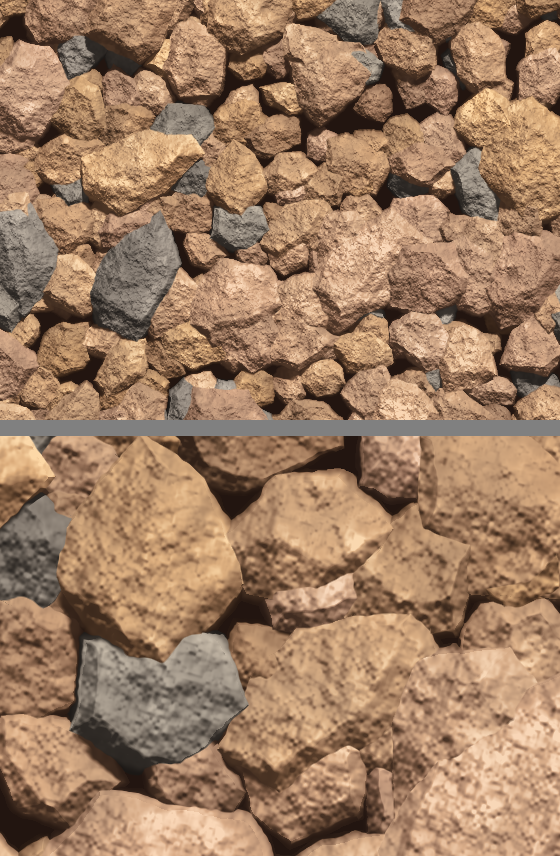
Top, the full canvas; bottom, a detail of the centre.
A WebGL 2 fragment shader for this texture:

```glsl
#version 300 es
precision highp float;
// A sunlit bed of broken brown rock. Three jittered grids of faceted stones
// form a height field; the highest surface wins, is lit by a sun with short
// marched shadows, roughened by fractal noise and coloured by a tone ramp.

uniform vec2 u_resolution;
out vec4 fragColor;

const float TAU = 6.28319;
const int LAYERS = 3;
const float CELL[LAYERS] = float[](0.23, 0.14, 0.10);      // grid pitch
const float PRESENCE[LAYERS] = float[](0.5, 0.92, 1.0);    // chance of a stone
const float BASE[LAYERS] = float[](0.055, 0.03, 0.0);      // resting height
const vec2 RADIUS_RANGE = vec2(0.42, 0.60);                // in cells
const int SIDES = 7;
const float UNDERCUT = 9.0;       // drop beyond a silhouette
const float BEVEL = 0.07;         // softness between facets
const float RAGGED = 0.014;       // outline wobble
const float FLOOR_HEIGHT = -0.04;
const vec3 SUN = vec3(0.20, 0.55, 0.81);
const float AMBIENT = 0.20;
const float EXPOSURE = 0.85;
const float ROUGHNESS = 0.024;
const vec3 RAMP[6] = vec3[](
  vec3(0.13, 0.085, 0.065), vec3(0.36, 0.27, 0.20), vec3(0.56, 0.44, 0.35),
  vec3(0.70, 0.58, 0.47), vec3(0.83, 0.70, 0.56), vec3(0.95, 0.87, 0.75));

struct Hit { vec3 surf; vec2 id; };   // surf = slope.xy, height

vec4 hash4(vec2 p) {
  vec4 q = fract(p.xyxy * vec4(0.1031, 0.1030, 0.0973, 0.1099));
  q += dot(q, q.wzxy + 33.33);
  return fract((q.xxyz + q.yzzw) * q.zywx);
}

float noise(vec2 p) {
  vec2 i = floor(p), f = fract(p);
  f = f * f * (3.0 - 2.0 * f);
  return mix(mix(hash4(i).x, hash4(i + vec2(1, 0)).x, f.x),
             mix(hash4(i + vec2(0, 1)).x, hash4(i + 1.0).x, f.x), f.y);
}

float fbm(vec2 p) {
  float sum = 0.0, amp = 0.5;
  for (int i = 0; i < 4; i++) {
    sum += amp * noise(p);
    p = mat2(1.7, 1.2, -1.2, 1.7) * p + 5.3;
    amp *= 0.55;
  }
  return sum / 1.01;
}

// Smooth minimum of two planes, blending slope and height together
vec3 softMin(vec3 a, vec3 b) {
  float t = clamp(0.5 + 0.5 * (b.z - a.z) / BEVEL, 0.0, 1.0);
  return mix(b, a, t) - vec3(0, 0, BEVEL * t * (1.0 - t));
}

// One rock: a tilted top cut by sloping planes around an irregular polygon
vec3 stoneSurface(vec2 offset, float radius, vec2 id) {
  vec4 s = hash4(id + 7.3);
  float c = cos(s.x * TAU), n = sin(s.x * TAU), stretch = mix(1.0, 1.28, s.y);
  mat2 toStone = mat2(c / stretch, -n * stretch, n / stretch, c * stretch) / radius;
  vec2 q = toStone * offset, tilt = (s.zw - 0.5) * 0.9, edgeDir = vec2(0);
  vec3 surf = vec3(tilt, 0.55 + dot(tilt, q));
  float edge = 9.0;
  for (int k = 0; k < SIDES; k++) {
    vec4 r = hash4(id + float(k) * 3.17 + 1.0);
    float angle = (float(k) + 0.8 * (r.x - 0.5)) * TAU / float(SIDES);
    vec2 dir = vec2(cos(angle), sin(angle));
    float inside = mix(0.78, 1.05, r.z) - dot(q, dir);
    float steep = mix(0.6, 3.2, r.y);
    surf = softMin(surf, vec3(-dir, inside) * steep);
    if (inside < edge) { edge = inside; edgeDir = dir; }
  }
  if (edge < 0.0) surf += UNDERCUT * vec3(-edgeDir, edge);
  return radius * vec3(surf.xy * toStone, surf.z);
}

// Highest and second highest surfaces at a point
void pile(vec2 p, out Hit top, out Hit under) {
  top = Hit(vec3(0, 0, FLOOR_HEIGHT), vec2(0));
  under = Hit(vec3(0, 0, FLOOR_HEIGHT - 0.02), vec2(0));
  for (int l = 0; l < LAYERS; l++) {
    vec2 g = p / CELL[l] + 0.37 * float(l);
    for (int k = 0; k < 9; k++) {
      vec2 cell = floor(g) + vec2(k % 3, k / 3) - 1.0;
      vec2 id = cell + 37.0 * float(l + 1);
      vec4 h = hash4(id);
      if (h.z > PRESENCE[l]) continue;
      vec2 offset = (g - cell - 0.5 - 0.6 * (h.xy - 0.5)) * CELL[l];
      float radius = CELL[l] * mix(RADIUS_RANGE.x, RADIUS_RANGE.y, h.w);
      if (length(offset) > 1.75 * radius) continue;
      Hit hit = Hit(stoneSurface(offset, radius, id), id);
      hit.surf.z += BASE[l] + 0.035 * fract(h.w * 7.0);
      if (hit.surf.z > top.surf.z) { under = top; top = hit; }
      else if (hit.surf.z > under.surf.z) under = hit;
    }
  }
}

float sunlight(vec2 p, float height) {
  float lit = 1.0, rise = SUN.z / length(SUN.xy);
  Hit top, under;
  for (int i = 1; i <= 5; i++) {
    float t = 0.013 * float(i);
    pile(p + normalize(SUN.xy) * t, top, under);
    lit = min(lit, 1.0 - smoothstep(0.0, 0.014, top.surf.z - height - t * rise));
  }
  return lit;
}

vec3 shade(Hit hit, vec2 p, float lit) {
  vec4 r = hash4(hit.id + 19.1);
  vec2 local = p + hit.id * 3.7;
  // Rough broken surface
  float e = 0.0025, rough = fbm(local * 34.0);
  vec2 bump = vec2(fbm((local + vec2(e, 0)) * 34.0), fbm((local + vec2(0, e)) * 34.0)) - rough;
  vec2 slope = clamp(hit.surf.xy, -1.6, 1.6) * 0.7 + bump * ROUGHNESS / e;
  float diffuse = max(dot(normalize(vec3(-slope, 1)), SUN), 0.0);
  // Stains, pale mineral patches and fine grain
  float patches = fbm(local * 11.0 + 40.0);
  float albedo = mix(0.76, 1.05, r.x) + 0.35 * (patches - 0.5) + 0.3 * (rough - 0.5);
  albedo += 0.16 * smoothstep(0.56, 0.70, fbm(local * 23.0 + 90.0));
  albedo += 0.12 * (noise(local * 170.0) - 0.5);
  float grey = step(0.87, r.y);
  albedo *= 1.0 - 0.16 * grey;
  float open = mix(0.5, 1.0, smoothstep(-0.03, 0.05, hit.surf.z));
  float tone = EXPOSURE * albedo * open * (AMBIENT + (1.0 - AMBIENT) * diffuse * lit);
  tone = clamp((tone - 0.06) * 1.12, 0.0, 0.999) * step(FLOOR_HEIGHT + 0.001, hit.surf.z);
  int i = int(tone * 5.0);
  vec3 col = mix(RAMP[i], RAMP[i + 1], fract(tone * 5.0));
  // Rusty, pinkish or grey mineral tint
  vec3 tint = mix(vec3(1.04, 0.98, 0.88), vec3(1.02, 0.97, 0.98), r.z);
  col *= mix(vec3(1), tint, 0.5 + patches);
  return mix(col, dot(col, vec3(0.3, 0.6, 0.1)) * vec3(1.0, 0.99, 0.95), 0.75 * grey);
}

void main() {
  vec2 p = gl_FragCoord.xy / u_resolution.y;
  vec2 wobble = vec2(fbm(p * 24.0), fbm(p * 24.0 + 70.0)) - 0.5;
  vec2 q = p + RAGGED * wobble;
  Hit top, under;
  pile(q, top, under);
  float lit = sunlight(q, top.surf.z);
  vec3 col = shade(top, p, lit);
  // Blend about one pixel across borders between stones
  float gap = (top.surf.z - under.surf.z) / (length(top.surf.xy - under.surf.xy) + 0.001);
  float cover = clamp(0.5 + gap * u_resolution.y * 0.7, 0.0, 1.0);
  if (cover < 1.0) col = mix(shade(under, p, lit), col, cover);
  fragColor = vec4(col, 1);
}
```
